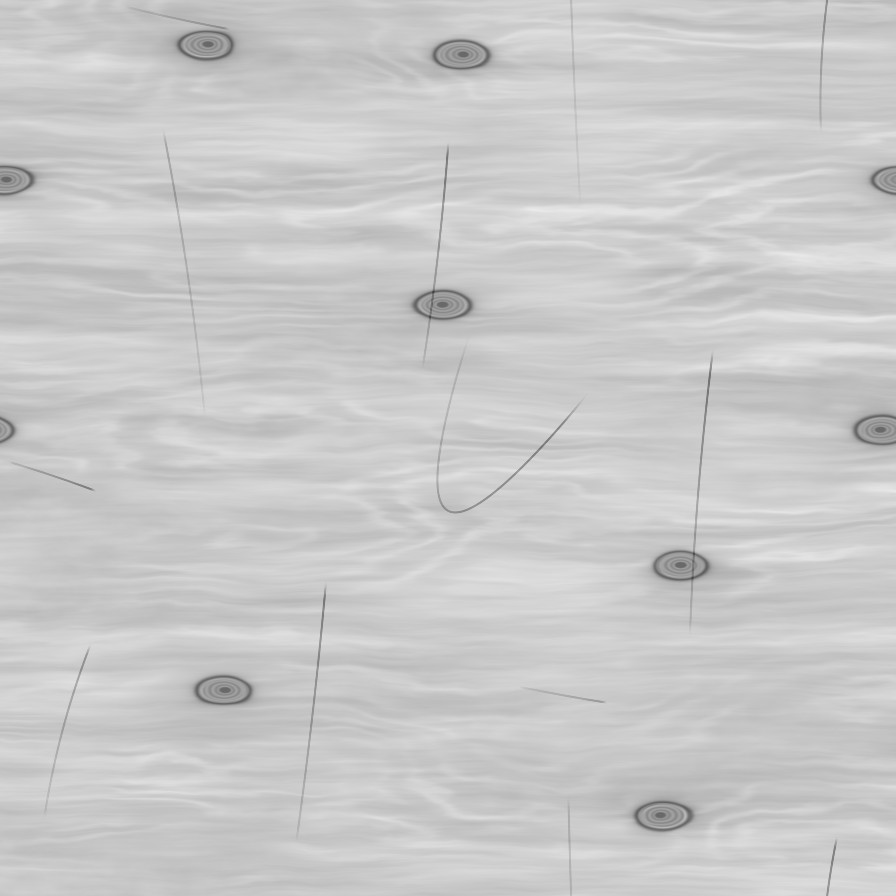
Write a WebGL 1 fragment shader that draws this texture.

```glsl
precision highp float;
uniform vec2 u_resolution;

#define BASE_TONE 0.792
#define STREAK_CONTRAST 0.17
#define FIBRE_CONTRAST 0.075
#define FIGURE_CONTRAST 0.06
#define PATCH_CONTRAST 0.07
#define KNOT_COUNT 8
#define KNOT_RADII vec2(0.030, 0.0155)
#define SCRATCH_COUNT 11
#define SCRATCH_WIDTH 0.0006
#define SCRATCH_DEPTH 0.36

const float TAU = 6.2831853;

float hash(vec2 p) {
  vec3 h = fract(p.xyx * 0.1031);
  h += dot(h, h.yzx + 33.33);
  return fract((h.x + h.y) * h.z);
}

float noise(vec2 p) {
  vec2 cell = floor(p);
  vec2 f = p - cell;
  f = f * f * f * (f * (f * 6.0 - 15.0) + 10.0);
  float low = mix(hash(cell), hash(cell + vec2(1, 0)), f.x);
  float high = mix(hash(cell + vec2(0, 1)), hash(cell + vec2(1, 1)), f.x);
  return mix(low, high, f.y);
}

float fbm(vec2 p) {
  float sum = 0.0;
  float weight = 0.5;
  for (int i = 0; i < 4; i++) {
    sum += weight * noise(p);
    p = p * 2.03 + vec2(17.3, 31.7);
    weight *= 0.5;
  }
  return sum / 0.9375;
}

// Horizontal fibres, pale wavy figure and broad dull patches
float woodGrain(vec2 p) {
  vec2 w = p;
  w.y += 0.020 * (fbm(p * vec2(6.0, 13.0) + 40.0) - 0.5);
  w.x += 0.10 * (noise(p * vec2(3.0, 22.0) + 9.0) - 0.5);
  float dullness = smoothstep(0.45, 0.72, fbm(p * vec2(2.6, 6.0) + 71.0));

  float streak = fbm(w * vec2(3.5, 42.0) + 5.0) - 0.5;
  float fibre = fbm(w * vec2(9.0, 170.0) + 23.0) - 0.5;
  float phase = w.y * 30.0 + 6.0 * noise(w * vec2(3.2, 13.0) + 3.0)
              + 1.2 * fbm(w * vec2(11.0, 50.0) + 60.0);
  float band = 0.5 + 0.5 * sin(TAU * phase);
  float figureMask = smoothstep(0.38, 0.68, fbm(w * vec2(5.0, 20.0) + 90.0));
  float figure = (band * band - 0.375) * (0.2 + 0.8 * figureMask);

  float detail = STREAK_CONTRAST * streak + FIBRE_CONTRAST * fibre
               + FIGURE_CONTRAST * figure;
  float mottling = fbm(p * vec2(35.0, 60.0)) - 0.5;
  return BASE_TONE + 0.012 + detail * (1.0 - 0.5 * dullness)
       - dullness * (0.5 * PATCH_CONTRAST - 0.05 * mottling);
}

// Oval knots with a dark rim, growth rings, a core and a soft halo
float addKnots(float tone, vec2 p) {
  for (int i = 0; i < KNOT_COUNT; i++) {
    float id = float(i);
    vec2 centre = fract(vec2(0.23, 0.95) + id * vec2(0.7549, 0.5698));
    vec2 offset = fract(p - centre + 0.5) - 0.5;
    vec2 q = offset / KNOT_RADII;
    float r = length(q) * (0.94 + 0.12 * noise(q * 0.9 + id * 7.0));
    float blur = 1.5 / (u_resolution.y * KNOT_RADII.y);

    vec2 haloShape = offset / vec2(0.065, 0.030);
    tone -= 0.065 * exp(-dot(haloShape, haloShape));
    tone -= 0.17 * exp(-5.5 * max(r - 1.0, 0.0));

    vec2 coreShift = vec2(hash(vec2(id, 3.0)) - 0.5, 0.12) * 0.4;
    float ringRadius = length(q - coreShift * max(1.0 - r, 0.0));
    float rings = sin(TAU * (ringRadius * 4.6 + 0.25 * noise(q * 2.0 + id)));
    float heart = 0.585 + 0.045 * rings;
    heart = mix(0.41, heart, smoothstep(0.14, 0.30, ringRadius));
    heart += 0.10 * exp(-pow((r - 0.80) / 0.06, 2.0));
    tone = mix(heart, tone, smoothstep(1.0 - blur, 1.0 + blur, r));
    tone -= 0.16 * exp(-pow((r - 1.0) / 0.11, 2.0));
  }
  return tone;
}

// Hairline scratches: mostly long and upright, one bent into a hook
float scratches(vec2 p) {
  float mark = 0.0;
  float pixel = 1.0 / u_resolution.y;
  for (int i = 0; i < SCRATCH_COUNT; i++) {
    float id = float(i);
    float hook = 1.0 - step(0.5, id);
    float lying = step(float(SCRATCH_COUNT) - 3.5, id);
    vec2 centre = fract(vec2(0.50, 0.43) + id * vec2(0.5698, 0.7549));
    float angle = mix(1.57, 0.0, lying) + 0.65 * (hash(vec2(id, 11.0)) - 0.5);
    angle = mix(angle, -0.5, hook);
    vec2 q = fract(p - centre + 0.5) - 0.5;
    q = vec2(q.x * cos(angle) + q.y * sin(angle),
             q.y * cos(angle) - q.x * sin(angle));

    float bend = mix(1.2 * (hash(vec2(id, 19.0)) - 0.5), 34.0, hook);
    float span = mix(0.09 + 0.10 * hash(vec2(id, 29.0)), 0.075, hook);
    span *= 1.0 - 0.45 * lying;
    float slope = 2.0 * bend * q.x;
    float d = abs(q.y - bend * q.x * q.x) / sqrt(1.0 + slope * slope);
    float line = 1.0 - smoothstep(SCRATCH_WIDTH, SCRATCH_WIDTH + pixel, d);
    float along = q.x / span;
    float ends = 1.0 - smoothstep(0.85, 1.0, abs(along));
    float fade = mix(0.25, 1.0, 0.5 + 0.5 * clamp(along, -1.0, 1.0));
    float strength = 0.3 + 0.7 * hash(vec2(id, 37.0));
    mark = max(mark, line * ends * fade * strength);
  }
  return mark;
}

void main() {
  vec2 p = gl_FragCoord.xy / u_resolution.y;
  float tone = addKnots(woodGrain(p), p);
  tone -= SCRATCH_DEPTH * scratches(p);
  gl_FragColor = vec4(vec3(clamp(tone, 0.0, 1.0)), 1.0);
}
```
